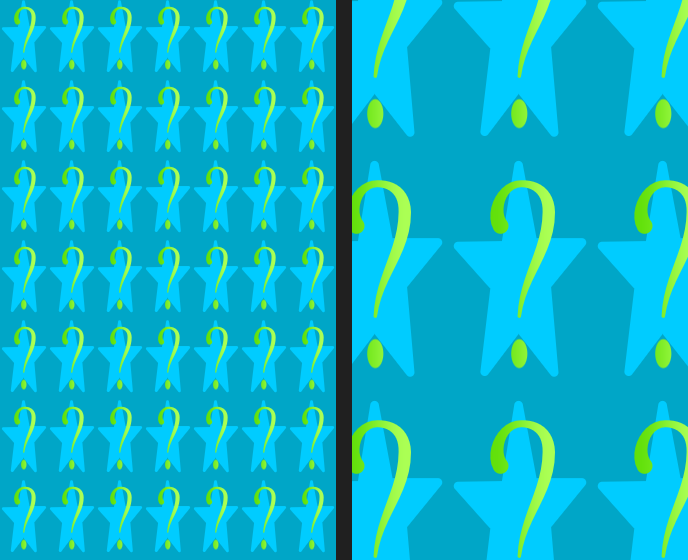
Left: the whole. Right: its middle third, enlarged.
A Shadertoy shader for this pattern:

```glsl
// Seven by seven grid of tall cyan stars, each carrying a green hooked stroke and dot, on teal.

const vec2 STAR[10] = vec2[10](
    vec2(-0.01, 0.795), vec2(0.09, 0.26), vec2(0.43, 0.26), vec2(0.185, -0.04), vec2(0.237, -0.64),
    vec2(-0.01, -0.325), vec2(-0.245, -0.635), vec2(-0.175, -0.05), vec2(-0.43, 0.235), vec2(-0.10, 0.24));

// Three joined cubic curves: position in xy, half width in z
const vec3 HOOK[10] = vec3[10](
    vec3(-0.135, 0.375, 0.055), vec3(-0.20, 0.47, 0.045), vec3(-0.13, 0.667, 0.025),
    vec3(0.01, 0.667, 0.024), vec3(0.12, 0.667, 0.026), vec3(0.20, 0.60, 0.04),
    vec3(0.20, 0.47, 0.043), vec3(0.20, 0.20, 0.045), vec3(0.02, 0.03, 0.025),
    vec3(-0.005, -0.25, 0.012));

// Signed distance to the star polygon, rounded at its tips
float starDistance(vec2 p) {
    float nearest = 1e3, side = 1.0;
    for (int i = 0; i < 10; i++) {
        vec2 a = STAR[i], b = STAR[(i + 9) % 10];
        vec2 edge = b - a, w = p - a;
        vec2 away = w - edge * clamp(dot(w, edge) / dot(edge, edge), 0.0, 1.0);
        nearest = min(nearest, dot(away, away));
        bvec3 crossing = bvec3(p.y >= a.y, p.y < b.y, edge.x * w.y > edge.y * w.x);
        if (all(crossing) || all(not(crossing))) side = -side;
    }
    return side * sqrt(nearest) - 0.03;
}

// Signed distance to a straight stroke whose width changes along it
float taperDistance(vec2 p, vec3 a, vec3 b) {
    vec2 w = p - a.xy, axis = b.xy - a.xy;
    float h = clamp(dot(w, axis) / dot(axis, axis), 0.0, 1.0);
    return length(w - axis * h) - mix(a.z, b.z, h);
}

vec3 cubic(vec3 a, vec3 b, vec3 c, vec3 d, float t) {
    float s = 1.0 - t;
    return a * s * s * s + 3.0 * s * t * (b * s + c * t) + d * t * t * t;
}

float hookDistance(vec2 p) {
    float d = 1e3;
    for (int k = 0; k < 9; k += 3) {
        vec3 last = HOOK[k];
        for (int i = 1; i <= 12; i++) {
            vec3 next = cubic(HOOK[k], HOOK[k + 1], HOOK[k + 2], HOOK[k + 3], float(i) / 12.0);
            d = min(d, taperDistance(p, last, next));
            last = next;
        }
    }
    return d;
}

float dotDistance(vec2 p) {
    vec2 radii = vec2(0.056, 0.1);
    return (length((p - vec2(-0.005, -0.51)) / radii) - 1.0) * radii.x;
}

void mainImage(out vec4 fragColor, in vec2 fragCoord) {
    // Cell coordinates: one cell is 1 wide and 512/308 tall
    vec2 p = (fract(fragCoord / iResolution.xy * 7.0) - 0.5) * vec2(1.0, 512.0 / 308.0);
    float pixel = 7.0 / iResolution.x;

    // Flat star over the ground
    vec3 color = mix(vec3(0.0, 0.65, 0.78), vec3(0.0, 0.80, 1.0),
                     clamp(0.5 - starDistance(p) / pixel, 0.0, 1.0));

    // Hook and dot, lighter toward the right
    vec3 green = mix(vec3(0.38, 0.88, 0.04), vec3(0.67, 1.0, 0.33), smoothstep(-0.2, 0.22, p.x));
    float mark = min(hookDistance(p), dotDistance(p));
    color = mix(color, green, clamp(0.5 - mark / pixel, 0.0, 1.0));

    fragColor = vec4(color, 1.0);
}
```
